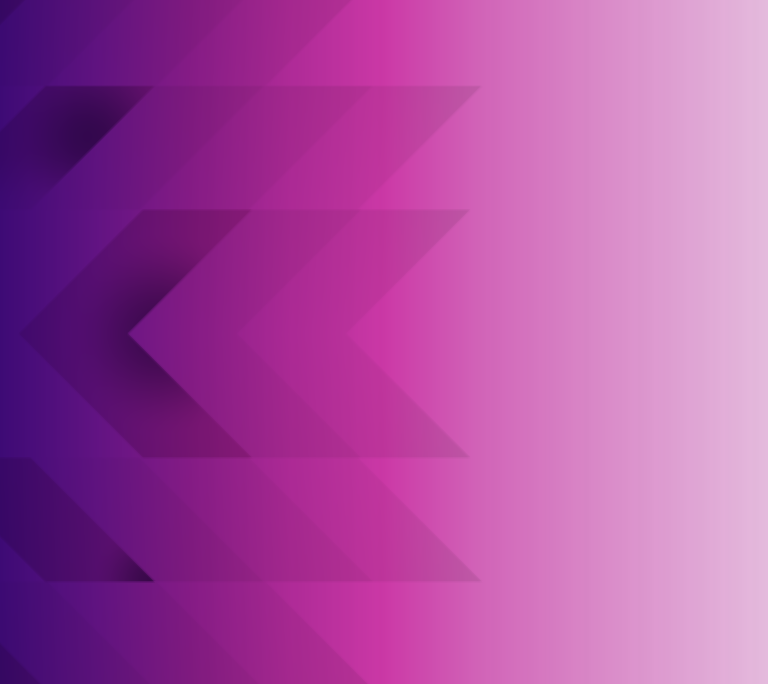
Reproduce this background procedurally as a WebGL 2 fragment shader.

```glsl
#version 300 es
precision highp float;
// Left-pointing chevrons, layered in mirrored rows over a violet-to-pink sweep.
// Each row repeats one 45 degree edge; bands get a linear shade, and a few
// soft round shadows are clipped by the darkest band of their row.

#define PITCH 0.1595        // spacing of chevron edges, in canvas heights
#define ROW_HEIGHT 0.1812   // height of one row on either side of the axis
#define AXIS_Y 0.512        // height of the mirror axis
#define BAND_SHADE 0.035    // darkening towards the right edge of a band
#define ROW_SHADE 0.06      // darkening towards the outer edge of a row
#define STREAK 0.006        // strength of the faint vertical streaks
#define SOFTNESS 0.0017     // half width of a softened edge

uniform vec2 u_resolution;
out vec4 fragColor;

const vec3 SWEEP[9] = vec3[9](
    vec3(0.24, 0.04, 0.46), vec3(0.38, 0.075, 0.51), vec3(0.53, 0.11, 0.53),
    vec3(0.68, 0.165, 0.59), vec3(0.795, 0.22, 0.65), vec3(0.82, 0.39, 0.72),
    vec3(0.845, 0.51, 0.77), vec3(0.87, 0.62, 0.82), vec3(0.895, 0.73, 0.865));
const vec3 DARK_TINT = vec3(0.93, 0.80, 0.90);
const vec3 SHADOW_TINT = vec3(0.55, 0.45, 0.66);

// Horizontal colour sweep through evenly spaced stops
vec3 sweep(float x) {
    float s = clamp(x, 0.0, 1.0) * 8.0;
    int i = min(int(s), 7);
    return mix(SWEEP[i], SWEEP[i + 1], s - float(i));
}

float slope(float n) {
    return fract(sin(n * 91.7) * 437.5) * 2.0 - 1.0;
}

// One-dimensional gradient noise
float gradientNoise(float x) {
    float i = floor(x), f = fract(x);
    float u = f * f * f * (f * (f * 6.0 - 15.0) + 10.0);
    return 2.0 * mix(slope(i) * f, slope(i + 1.0) * (f - 1.0), u);
}

// Soft round shadow, strongest at its centre
float softDisc(vec2 p, vec2 centre, float radius) {
    return 1.0 - smoothstep(0.0, radius, length(p - centre));
}

// p is measured in canvas heights, aspect is the canvas width in heights
vec3 scene(vec2 p, float aspect) {
    vec3 colour = sweep(p.x / aspect);

    // Row and band that hold this point
    float rise = abs(p.y - AXIS_Y);
    float row = floor(rise / ROW_HEIGHT);
    float outward = fract(rise / ROW_HEIGHT);
    float lastTip = row < 0.5 ? 0.506 : (row < 1.5 ? 0.342 : 0.026);
    float along = (p.x - rise - lastTip) / PITCH;
    float band = ceil(-along);
    float darkBand = row < 0.5 ? 3.0 : 4.0;

    // Bands left of the last edge, up to the dark one
    if (band > 0.5 && band < darkBand + 0.5) {
        float shade = BAND_SHADE * fract(along) + ROW_SHADE * outward;
        colour *= 1.0 - shade;
    }

    // Dark band with its clipped round shadows
    if (abs(band - darkBand) < 0.5) {
        float shadow = 0.0;
        float depth = 1.0;
        if (row < 0.5) {
            shadow = softDisc(p, vec2(0.245, AXIS_Y), 0.150);
        } else if (row < 1.5) {
            shadow = 0.85 * softDisc(p, vec2(0.139, 0.800), 0.125)
                   + softDisc(p, vec2(0.230, 0.150), 0.095);
            // The upper band melts into the row below it
            if (p.y > AXIS_Y) depth = smoothstep(0.0, 0.5, outward);
        }
        colour *= mix(vec3(1.0), DARK_TINT, depth);
        colour *= mix(vec3(1.0), SHADOW_TINT, shadow);
    }

    // Faint vertical streaks
    float streak = gradientNoise(p.x * 60.0) + 0.5 * gradientNoise(p.x * 130.0);
    return colour * (1.0 + STREAK * streak);
}

void main() {
    float aspect = u_resolution.x / u_resolution.y;
    vec2 p = gl_FragCoord.xy / u_resolution.y;
    float spread = max(SOFTNESS, 0.4 / u_resolution.y);
    vec3 colour = vec3(0.0);

    // Average a 4 by 4 grid of samples to soften the edges
    for (int i = 0; i < 16; i++) {
        vec2 offset = (vec2(i % 4, i / 4) - 1.5) / 1.5;
        colour += scene(p + offset * spread, aspect);
    }
    fragColor = vec4(colour / 16.0, 1.0);
}
```
